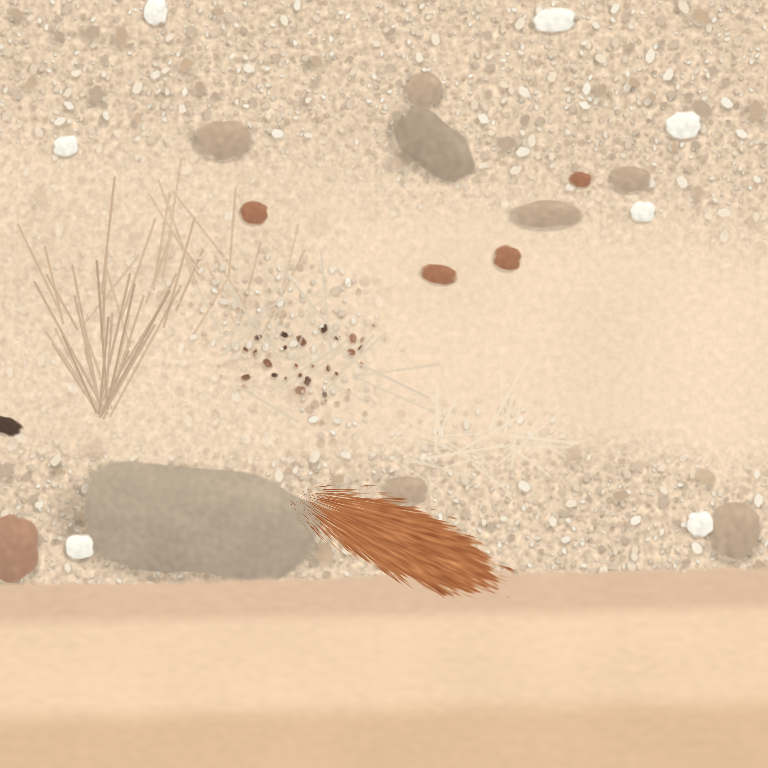
This texture is drawn by a Shadertoy shader. Its source:

```glsl
// Sunlit desert verge: gravel slope, dry shrubs and boulders above a sandy road.
const vec3 WHITE = vec3(1,.98,.92), CREAM = vec3(.97,.9,.79), GREY = vec3(.73,.65,.56);
const vec3 TAN = vec3(.8,.69,.57), RUST = vec3(.67,.47,.36), SHADE = vec3(.34,.27,.23);
// Stones: center, radius
const vec4 QUARTZ[7] = vec4[](vec4(.086,.81,.016,.013), vec4(.837,.725,.016,.013),
  vec4(.89,.837,.023,.017), vec4(.722,.974,.028,.015), vec4(.203,.986,.015,.018),
  vec4(.912,.318,.017,.016), vec4(.103,.288,.018,.016));
const vec4 DULL[6] = vec4[](vec4(.552,.883,.023,.022), vec4(.292,.819,.035,.024),
  vec4(.713,.721,.043,.017), vec4(.821,.767,.025,.016), vec4(.957,.31,.033,.036),
  vec4(.528,.362,.027,.018));
const vec4 RED[4] = vec4[](vec4(.572,.643,.022,.012), vec4(.661,.664,.017,.015),
  vec4(.331,.723,.017,.014), vec4(.756,.766,.013,.01));

vec3 hash3(vec2 p) {
  vec3 q = fract(p.xyx * vec3(.1031, .103, .0973));
  q += dot(q, q.yxz + 33.33);
  return fract((q.xxy + q.yzz) * q.zyx);
}
mat2 turn(float a) { return mat2(cos(a), -sin(a), sin(a), cos(a)); }
float corner(vec2 id, vec2 d) { return dot(hash3(id).xy * 2. - 1., d); }
float noise(vec2 p) {
  vec2 i = floor(p), f = p - i, w = f * f * (3. - 2. * f), e = vec2(1, 0);
  return mix(mix(corner(i, f), corner(i + e, f - e), w.x),
    mix(corner(i + e.yx, f - e.yx), corner(i + 1., f - 1.), w.x), w.y);
}
float blob(vec2 uv, vec4 box) {
  return 1. - smoothstep(.55, 1.1, length((uv - box.xy) / box.zw) + .5 * noise(uv * 28.));
}
// Scattered flakes, one per cell
vec3 pebbles(vec3 c, vec2 uv, float scale, float amount, vec3 tintA, vec3 tintB) {
  float aa = 1.5 * scale / iResolution.y;
  for (int n = 0; n < 9; n++) {
    vec2 id = floor(uv * scale) + vec2(n % 3, n / 3) - 1.;
    vec3 h = hash3(id + scale), k = hash3(id + scale + 57.);
    if (h.z > amount) continue;
    vec2 d = uv * scale - id - .2 - .6 * h.xy;
    float radius = mix(.16, .44, k.y * k.y);
    float edge = length(turn(k.x * 3.) * d * vec2(1, 1.5)) - radius + .12 * noise(d * 4. + id);
    c *= .87 + .13 * smoothstep(-.1, .2, length(d + vec2(.06, .14)) - radius);
    c = mix(c, mix(tintA, tintB, k.z), 1. - smoothstep(-aa, aa, edge));
  }
  return c;
}
// Rounded stone with contact shadow
vec3 stone(vec3 c, vec2 uv, vec4 box, float tilt, vec3 tint) {
  vec2 d = turn(tilt) * (uv - box.xy) / box.zw;
  if (length(d) > 2.) return c;
  float aa = 1.5 / iResolution.y / box.w;
  float edge = pow(dot(pow(abs(d), vec2(2.5)), vec2(1)), .4) - 1.;
  edge += .3 * noise(d * 1.6 + box.xy * 40.);
  tint *= 1. + .06 * d.y + .1 * noise(d * 2.5) + .07 * noise(uv * 110.);
  c *= .85 + .15 * smoothstep(0., .25, length(d + vec2(.08, .2)) - 1.);
  return mix(c, tint, 1. - smoothstep(-aa, aa, edge));
}
// Thin stems: root and spread, lean and range
vec3 blades(vec3 c, vec2 uv, vec4 box, vec2 fan, float len, vec3 tint) {
  float cover = 0.;
  for (int i = 0; i < 26; i++) {
    vec3 h = hash3(vec2(i, box.x * 97.)), k = hash3(vec2(i + 40, len * 83.));
    float a = fan.x + fan.y * (k.x * 2. - 1.);
    vec2 stem = len * (.4 + .6 * k.y) * vec2(cos(a), sin(a));
    vec2 d = uv - box.xy - box.zw * (h.xy * 2. - 1.);
    d -= stem * clamp(dot(d, stem) / dot(stem, stem), 0., 1.);
    float line = 1. - smoothstep(.0006, .0014 + 1. / iResolution.y, length(d));
    cover = max(cover, line * (.4 + .5 * h.z));
  }
  return mix(c, tint, cover);
}
// Fibres fanning from the left end
vec3 bush(vec3 c, vec2 uv, vec4 box, float tilt) {
  vec2 d = turn(tilt) * (uv - box.xy), f = d + vec2(box.z * 1.3, 0);
  vec2 fan = vec2(atan(f.y, f.x), length(f));
  float fibre = noise(fan * vec2(40, 22)) + .7 * noise(fan * vec2(85, 55));
  float cover = 1. - smoothstep(.82, 1.02, length(d / box.zw) + .45 * fibre);
  return mix(c, mix(vec3(.58,.34,.21), vec3(.83,.56,.36), .5 + .8 * fibre), cover);
}
vec3 ground(vec2 uv) {
  float broad = noise(uv * 7.), fine = noise(uv * 100.) + .7 * noise(uv * 190.);
  float slope = smoothstep(-.07, .1, uv.y - .8 + .11 * uv.x + .07 * broad);
  float verge = 1. - smoothstep(.37, .45, uv.y + .04 * broad);
  float gravel = max(max(slope, verge), .35 - .35 * smoothstep(.3, .6, uv.x));
  vec3 c = mix(vec3(.965,.865,.745), vec3(.91,.815,.7), gravel);
  c *= 1. + .04 * broad + fine * mix(.05, .19, gravel);
  vec3 stony = pebbles(c, uv, 105., .55, TAN, WHITE);
  stony = pebbles(stony, uv, 62., .36, GREY, CREAM);
  stony = pebbles(stony, uv, 48., .2, CREAM, WHITE);
  return mix(c, pebbles(stony, uv, 30., .14, GREY, TAN), gravel * .85);
}
vec3 stones(vec3 c, vec2 uv) {
  for (int i = 0; i < 6; i++) c = stone(c, uv, DULL[i], 0., mix(GREY, TAN, .4));
  for (int i = 0; i < 4; i++) c = stone(c, uv, RED[i], -.2, RUST);
  c = stone(c, uv, vec4(.566,.811,.058,.033), -.68, GREY * .95);
  c = stone(c, uv, vec4(.015,.285,.036,.042), 0., vec3(.71,.55,.45));
  c = stone(c, uv, vec4(.257,.325,.155,.07), -.1, GREY * vec3(.98,1,1.01));
  c = stone(c, uv, vec4(.007,.446,.02,.011), -.3, SHADE);
  for (int i = 0; i < 7; i++) c = stone(c, uv, QUARTZ[i], .1, WHITE);
  return c;
}
// Pale leaves over dark gaps, with dry stems
vec3 plants(vec3 c, vec2 uv) {
  c = blades(c, uv, vec4(.22,.6,.14,.05), vec2(1.6, .7), .16, TAN);
  c = blades(c, uv, vec4(.135,.465,.01,.01), vec2(1.6, .6), .2, TAN * .9);
  float leaves = max(blob(uv, vec4(.355,.6,.15,.085)), blob(uv, vec4(.435,.47,.065,.06)));
  leaves = max(leaves, .65 * blob(uv, vec4(.61,.44,.13,.055)));
  c = mix(c, pebbles(c, uv, 58., .4, SHADE, RUST), blob(uv, vec4(.39,.54,.13,.06)));
  c = mix(c, pebbles(c, uv, 70., .75, TAN, WHITE), leaves);
  c = blades(c, uv, vec4(.39,.53,.11,.05), vec2(.8, 1.5), .13, CREAM * .9);
  c = blades(c, uv, vec4(.6,.42,.09,.03), vec2(.5, 1.2), .11, CREAM);
  return bush(c, uv, vec4(.528,.294,.137,.049), -.4);
}
// Banded sand
vec3 road(vec3 c, vec2 uv) {
  float wave = noise(uv * vec2(9, 14)), h = uv.y - .022 * uv.x + .007 * wave;
  vec3 sand = mix(vec3(.89,.755,.61), vec3(.96,.835,.7), smoothstep(.045, .085, h));
  sand = mix(sand, vec3(.885,.755,.635), smoothstep(.175, .2, h));
  sand *= 1. + .03 * wave + .03 * noise(uv * vec2(60, 110));
  return mix(sand, c, smoothstep(.234, .243, h + .006 * noise(uv * 45.)));
}
void mainImage(out vec4 fragColor, in vec2 fragCoord) {
  vec2 uv = fragCoord / iResolution.xy;
  fragColor = vec4(plants(road(stones(ground(uv), uv), uv), uv), 1);
}
```
